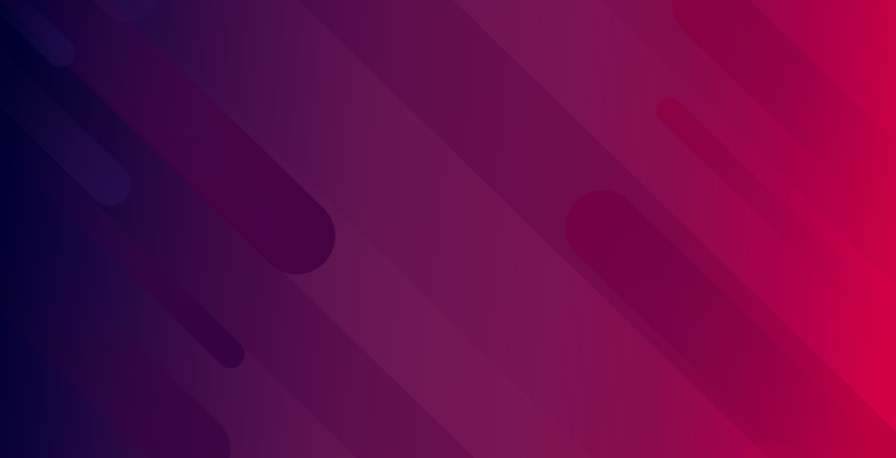
A Shadertoy shader for this background:

```glsl
// Diagonal rounded bars and soft bands over a navy to magenta to red gradient.

// Lengths are in canvas heights; bars and bands share one downward slope.
const float SLOPE = 0.975;

// Colour stops: position across the canvas, then colour.
const vec4 STOPS[8] = vec4[8](
    vec4(0.00, 0.00, 0.00, 0.20), vec4(0.12, 0.12, 0.025, 0.26),
    vec4(0.26, 0.275, 0.05, 0.29), vec4(0.42, 0.40, 0.082, 0.32),
    vec4(0.62, 0.475, 0.075, 0.32), vec4(0.75, 0.54, 0.04, 0.31),
    vec4(0.88, 0.67, 0.00, 0.295), vec4(1.00, 0.82, 0.00, 0.27));

// Bands: lower and upper intercept on the top edge, then brightness change.
const vec3 BANDS[4] = vec3[4](
    vec3(-0.247, 0.01, -0.07), vec3(0.01, 0.265, 0.03),
    vec3(0.651, 0.99, -0.085), vec3(1.314, 3.00, -0.03));

// Bars: tip centre, radius, fade length (negative runs up and left).
const vec4 BARS[10] = vec4[10](
    vec4(0.281, 1.020, 0.069, -0.30), vec4(0.648, 0.485, 0.084, -0.62),
    vec4(0.133, 0.885, 0.031, -0.14), vec4(0.240, 0.597, 0.046, -0.24),
    vec4(0.503, 0.227, 0.031, -0.38), vec4(0.421, 0.018, 0.082, -0.36),
    vec4(1.316, 0.503, 0.082, 0.42), vec4(1.462, 0.758, 0.029, 0.32),
    vec4(1.543, 0.987, 0.075, 0.36), vec4(1.684, -0.033, 0.071, 0.30));

// Bar tint and its opacity at the tip.
const vec4 TINTS[10] = vec4[10](
    vec4(0.18, 0.06, 0.31, 0.45), vec4(0.27, 0.00, 0.26, 0.92),
    vec4(0.11, 0.05, 0.29, 0.70), vec4(0.15, 0.05, 0.30, 0.75),
    vec4(0.20, 0.00, 0.25, 0.85), vec4(0.22, 0.00, 0.25, 0.65),
    vec4(0.45, 0.00, 0.265, 0.92), vec4(0.55, 0.00, 0.265, 0.85),
    vec4(0.53, 0.00, 0.26, 0.85), vec4(0.70, 0.01, 0.28, 0.25));

vec3 baseGradient(float x) {
    vec3 color = STOPS[0].yzw;
    for (int i = 1; i < 8; i++) {
        float t = (x - STOPS[i - 1].x) / (STOPS[i].x - STOPS[i - 1].x);
        color = mix(color, STOPS[i].yzw, clamp(t, 0.0, 1.0));
    }
    return color;
}

float bandMask(float c, float lo, float hi, float blur) {
    return smoothstep(lo - blur, lo + blur, c) - smoothstep(hi - blur, hi + blur, c);
}

// Distance to a round-tipped bar that runs endlessly along axis.
float barDistance(vec2 q, vec2 axis, float radius) {
    return length(q - axis * max(dot(q, axis), 0.0)) - radius;
}

vec3 addBar(vec3 color, vec2 p, vec4 bar, vec4 tint, float pixel) {
    vec2 axis = normalize(vec2(1.0, -SLOPE)) * sign(bar.w);
    vec2 q = p - bar.xy;
    float mask = 1.0 - smoothstep(-pixel, pixel, barDistance(q, axis, bar.z));
    float along = max(dot(q, axis) + bar.z, 0.0) / abs(bar.w);
    return mix(color, tint.rgb, mask * tint.a * exp(-along * along));
}

void mainImage(out vec4 fragColor, in vec2 fragCoord) {
    vec2 uv = fragCoord / iResolution.xy;
    vec2 p = fragCoord / iResolution.y;
    float pixel = 1.0 / iResolution.y;

    // Horizontal gradient, leaning slightly with height
    vec3 color = baseGradient(uv.x + 0.05 * (0.5 - uv.y));

    // Broad diagonal bands
    float intercept = p.x - (1.0 - p.y) / SLOPE;
    for (int i = 0; i < 4; i++) {
        float mask = bandMask(intercept, BANDS[i].x, BANDS[i].y, 1.4 * pixel);
        color *= 1.0 + BANDS[i].z * mask * vec3(1.0, 4.0, 0.8);
    }

    // Round-tipped bars
    for (int i = 0; i < 10; i++) {
        color = addBar(color, p, BARS[i], TINTS[i], pixel);
    }

    fragColor = vec4(clamp(color, 0.0, 1.0), 1.0);
}
```
